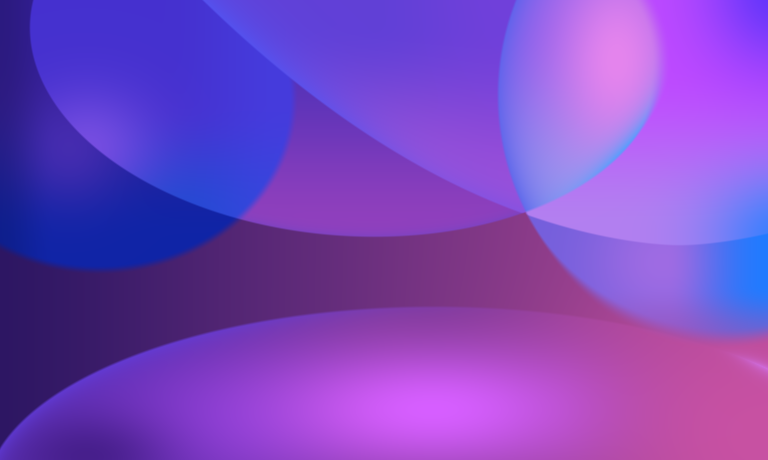
Reproduce this background procedurally as a Shadertoy shader.

```glsl
// Signed distance to an ellipse, approximated to first order
float ellipse(vec2 p, vec2 radius) {
    float k = length(p / radius);
    return k * (k - 1.0) / max(length(p / (radius * radius)), 1e-4);
}

// Signed distance to the wide bowl, open towards the top
float bowl(vec2 p) {
    float bend = sqrt(p.x * p.x + 0.002);
    float height = 0.06 * (bend - 0.045) + 0.44 * p.x * p.x;
    float slope = 0.06 * p.x / bend + 0.88 * p.x;
    return (height - p.y) / sqrt(1.0 + slope * slope);
}

float cover(float d, float softness) {
    float w = softness + 0.8 / iResolution.y;
    return smoothstep(-w, w, -d);
}

float glow(vec2 p, vec2 center, vec2 size) {
    vec2 v = (p - center) / size;
    return exp(-dot(v, v));
}

// Light that fades inwards from an edge
float rim(float d, float width) {
    return exp(-abs(d) / width);
}

vec3 backdrop(vec2 p) {
    float t = p.x / 1.67;
    vec3 col = mix(vec3(0.16, 0.08, 0.38), vec3(0.43, 0.19, 0.50), smoothstep(-0.1, 0.6, t));
    col = mix(col, vec3(0.68, 0.28, 0.58), smoothstep(0.4, 1.05, t));
    return mix(col, vec3(0.82, 0.33, 0.65), 0.8 * glow(p, vec2(1.67, 0.05), vec2(0.45, 0.3)));
}

vec3 domeColor(vec2 p, float d) {
    vec3 col = mix(vec3(0.34, 0.17, 0.66), vec3(0.50, 0.22, 0.56), smoothstep(0.2, 0.9, p.x));
    col = mix(col, vec3(0.76, 0.31, 0.63), smoothstep(0.9, 1.6, p.x));
    col = mix(col, vec3(0.50, 0.22, 0.82), 0.8 * glow(p, vec2(0.48, 0.08), vec2(0.32, 0.17)));
    col = mix(col, vec3(0.24, 0.10, 0.50), 0.8 * glow(p, vec2(0.20, 0.01), vec2(0.17, 0.09)));
    col = mix(col, vec3(0.84, 0.37, 1.00), glow(p, vec2(0.94, 0.11), vec2(0.38, 0.14)));
    float edge = rim(d, 0.025) * (1.0 - smoothstep(0.2, 1.3, p.x));
    return mix(col, vec3(0.38, 0.25, 0.90), 0.65 * edge);
}

void mainImage(out vec4 fragColor, in vec2 fragCoord) {
    vec2 p = fragCoord / iResolution.xy * vec2(1.67, 1.0);

    // Outlines
    vec2 lens = p - vec2(0.752, 0.902);
    lens.y += 0.055 * lens.x;
    float orbDist = ellipse(p - vec2(0.217, 0.783), vec2(0.422, 0.370));
    float lensDist = ellipse(lens, vec2(0.687, 0.415));
    float bowlDist = bowl(p - vec2(1.478, 0.467));
    float discDist = ellipse(p - vec2(1.576, 0.793), vec2(0.493, 0.528));
    float domeDist = ellipse(p - vec2(0.946, -0.080), vec2(0.978, 0.413));

    float orb = cover(orbDist, 0.009);
    float inLens = cover(lensDist, 0.001);
    float inBowl = cover(bowlDist, 0.001);
    float disc = cover(discDist, mix(0.022, 0.002, smoothstep(0.25, 0.5, p.y)));

    vec3 col = backdrop(p);

    // Bottom dome, melting into the backdrop at the right
    float domeFade = 1.0 - 0.7 * smoothstep(1.2, 1.6, p.x);
    col = mix(col, domeColor(p, domeDist), cover(domeDist, 0.002) * domeFade);
    col += vec3(0.05, 0.12, 0.25) * rim(domeDist, 0.012) * glow(p, vec2(1.66, 0.18), vec2(0.07));

    // Left orb
    vec3 orbColor = mix(vec3(0.06, 0.14, 0.65), vec3(0.20, 0.12, 0.59), smoothstep(0.48, 0.82, p.y));
    orbColor = mix(orbColor, vec3(0.32, 0.19, 0.72), 0.7 * glow(p, vec2(0.15, 0.68), vec2(0.12)));
    orbColor *= 0.85 + 0.15 * smoothstep(0.0, 0.12, p.x);
    col = mix(col, orbColor, orb);

    // Broad lens, bluer where it crosses the orb
    vec3 lensColor = mix(vec3(0.57, 0.25, 0.74), vec3(0.32, 0.19, 0.72), smoothstep(0.48, 0.90, p.y));
    lensColor = mix(lensColor, vec3(0.42, 0.27, 0.78), 0.5 * rim(lensDist, 0.012));
    vec3 crossing = mix(vec3(0.13, 0.29, 0.82), vec3(0.27, 0.19, 0.81), smoothstep(0.53, 0.78, p.y));
    crossing = mix(crossing, vec3(0.27, 0.26, 0.90), 0.6 * smoothstep(0.35, 0.62, p.x));
    crossing = mix(crossing, vec3(0.46, 0.30, 0.88), glow(p, vec2(0.19, 0.68), vec2(0.14, 0.12)));
    col = mix(col, mix(lensColor, crossing, orb), inLens);

    // Bowl
    vec3 bowlColor = mix(vec3(0.69, 0.34, 0.83), vec3(0.38, 0.25, 0.84), smoothstep(0.55, 0.95, p.y));
    bowlColor = mix(bowlColor, vec3(0.50, 0.25, 0.87), 0.5 * smoothstep(0.8, 1.1, p.x) * p.y);
    float bowlEdge = rim(bowlDist, 0.05) * mix(0.85, 0.35, smoothstep(0.5, 1.0, p.x));
    bowlColor = mix(bowlColor, vec3(0.32, 0.33, 0.95), bowlEdge);
    col = mix(col, bowlColor, inBowl * max(inLens, disc));

    // Right disc below the bowl
    vec3 discLow = mix(vec3(0.45, 0.37, 0.86), vec3(0.62, 0.42, 0.89), glow(p, vec2(1.44, 0.43), vec2(0.16)));
    discLow = mix(discLow, vec3(0.13, 0.48, 1.00), smoothstep(1.45, 1.67, p.x));
    discLow = mix(discLow, vec3(0.64, 0.32, 0.70), 0.6 * (1.0 - smoothstep(0.26, 0.38, p.y)));

    // Right disc inside the bowl
    vec3 discHigh = mix(vec3(0.70, 0.50, 0.94), vec3(0.75, 0.29, 1.00), smoothstep(0.5, 0.86, p.y));
    discHigh = mix(discHigh, vec3(0.36, 0.20, 0.98), 0.95 * glow(p, vec2(1.70, 1.03), vec2(0.16, 0.18)));
    discHigh = mix(discHigh, vec3(0.20, 0.50, 1.00), glow(p, vec2(1.72, 0.48), vec2(0.17, 0.14)));

    // Right disc where the lens overlaps the bowl
    vec3 overlap = mix(vec3(0.62, 0.60, 0.93), vec3(0.62, 0.38, 0.92), smoothstep(0.55, 0.95, p.y));
    overlap = mix(overlap, vec3(0.90, 0.52, 0.93), glow(p, vec2(1.34, 0.87), vec2(0.13, 0.21)));
    overlap = mix(overlap, vec3(0.35, 0.39, 0.92), 0.9 * rim(discDist, 0.05));
    float cyanEdge = rim(lensDist, 0.022) * glow(p, vec2(1.38, 0.67), vec2(0.18, 0.13));
    overlap = mix(overlap, vec3(0.25, 0.64, 1.00), 0.9 * cyanEdge);
    float lensSide = cover(lensDist, mix(0.002, 0.02, smoothstep(0.7, 0.85, p.y)));
    discHigh = mix(discHigh, overlap, lensSide);

    col = mix(col, mix(discLow, discHigh, inBowl), disc);
    fragColor = vec4(clamp(col, 0.0, 1.0), 1.0);
}
```
